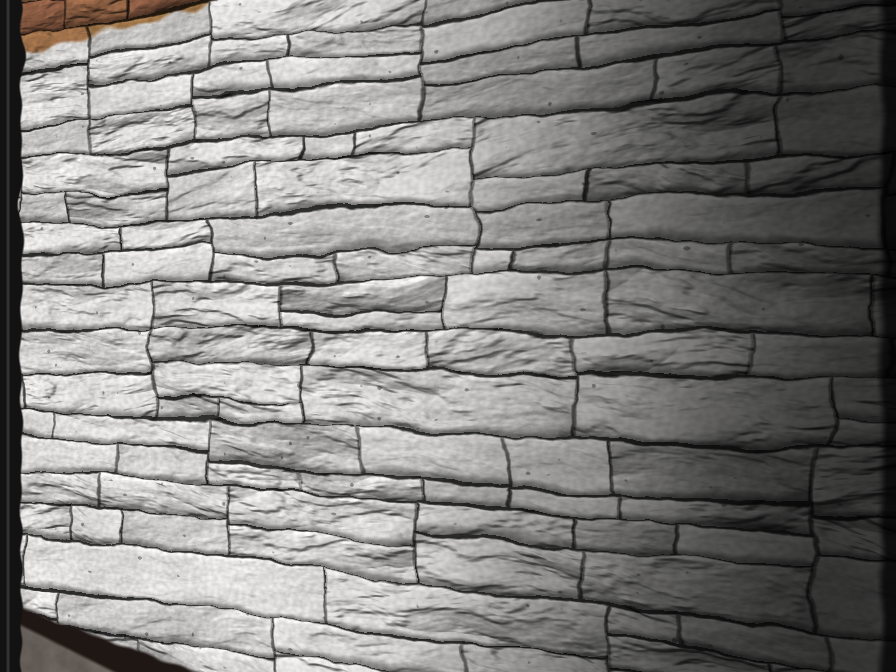
Write a Shadertoy shader that draws this texture.

```glsl
float hash(vec2 p) {
    p = fract(p * vec2(0.1731, 0.2347) + 0.137);
    p += dot(p, p.yx + 23.19);
    return fract((p.x + p.y) * p.x * 3.71);
}

float gradientNoise(vec2 p) {
    vec2 i = floor(p), f = fract(p);
    vec2 u = f * f * f * (f * (f * 6.0 - 15.0) + 10.0);
    float corner[4];
    for (int k = 0; k < 4; k++) {
        vec2 o = vec2(k & 1, k >> 1);
        float angle = 6.2832 * hash(i + o);
        corner[k] = dot(vec2(cos(angle), sin(angle)), f - o);
    }
    return mix(mix(corner[0], corner[1], u.x), mix(corner[2], corner[3], u.x), u.y);
}

float fbm(vec2 p) {
    float sum = 0.0, amp = 0.6;
    for (int k = 0; k < 5; k++) {
        sum += amp * gradientNoise(p);
        p = mat2(1.9, 0.4, -0.4, 1.9) * p + 7.3;
        amp *= 0.5;
    }
    return sum;
}

// Splits staggered courses into slabs: distances to side, bottom and top, then the slab id
vec4 slab(vec2 p) {
    p.y += 0.022 * gradientNoise(p * vec2(4.0, 7.0)) + 0.016 * fbm(p * vec2(13.0, 15.0));
    p.x += 0.02 * fbm(p * 11.0 + 4.0);
    float course = floor(p.y / 0.23);
    p.x += hash(vec2(course, 3.0)) * 1.1;
    vec2 lo = vec2(floor(p.x / 1.1) * 1.1, course * 0.23);
    vec2 hi = lo + vec2(1.1, 0.23);
    float id = hash(vec2(floor(p.x / 1.1) + 9.0, course + 31.0));
    for (int k = 0; k < 6; k++) {
        vec2 size = hi - lo;
        float r = hash(vec2(id * 91.0, float(k) + 5.0));
        vec2 cut = mix(lo, hi, 0.3 + 0.4 * r);
        float side = 0.0;
        if (size.x > size.y * (3.4 + 3.5 * r)) {
            side = step(cut.x, p.x);
            if (side > 0.5) lo.x = cut.x; else hi.x = cut.x;
        } else if (size.y > 0.07 + 0.055 * r) {
            side = step(cut.y, p.y);
            if (side > 0.5) lo.y = cut.y; else hi.y = cut.y;
        }
        id = hash(vec2(id * 57.0 + side * 13.0, float(k) + 17.0));
    }
    return vec4(min(p.x - lo.x, hi.x - p.x), p.y - lo.y, hi.y - p.y, id);
}

// Split-face relief of one slab: folds, broken ledges and a fine skin
float relief(vec2 p, float id) {
    float roughness = mix(0.2, 1.0, smoothstep(0.15, 0.6, hash(vec2(id * 77.0, 2.0))));
    vec2 q = p + id * 19.0;
    q.y += (id - 0.4) * 0.4 * p.x;
    q += 0.02 * gradientNoise(q * 9.0);
    float rock = fbm(q * vec2(5.0, 13.0));
    float t = rock * 4.0;
    float ledge = (floor(t) + smoothstep(0.0, 0.45, fract(t))) / 4.0;
    float fold = abs(gradientNoise(q * vec2(4.0, 10.0) + 3.0));
    return roughness * (0.018 * ledge + 0.016 * rock + 0.028 * fold) + 0.0026 * fbm(p * vec2(26.0, 36.0));
}

void mainImage(out vec4 fragColor, in vec2 fragCoord) {
    vec2 uv = fragCoord / iResolution.y;
    float x = fragCoord.x / iResolution.x;

    // Wall seen at an angle: courses spread towards the right
    vec2 p = vec2(uv.x, uv.y - 0.52) / (0.8 + 0.3 * uv.x) + vec2(3.0, 2.0);
    vec4 s = slab(p);
    float e = 0.002, h = relief(p, s.w);
    vec2 slope = vec2(relief(p + vec2(e, 0.0), s.w) - h, relief(p + vec2(0.0, e), s.w) - h) / e;
    slope += 0.35 * vec2(hash(vec2(s.w * 41.0, 8.0)) - 0.5, hash(vec2(s.w * 63.0, 4.0)) - 0.5);
    vec3 normal = normalize(vec3(-slope, 1.0));
    float diffuse = max(dot(normal, normalize(vec3(-0.4, 0.5, 0.85))) / 0.8, 0.0);

    // Daylight from the left falls off to shade
    float fall = x + 0.22 * abs(uv.y - 0.5) - 0.04 + 0.04 * gradientNoise(uv * 3.0);
    float daylight = mix(0.82, 0.2, smoothstep(0.36, 0.98, fall));
    float tone = daylight * mix(0.34, 1.0, min(diffuse, 1.15));

    // Rounded undersides, lit upper rims and uneven open joints
    float wear = gradientNoise(p * vec2(6.0, 9.0) + s.w * 5.0);
    float underside = 0.012 + 0.014 * wear;
    tone *= 1.0 - 0.42 * (1.0 - smoothstep(0.0, underside, s.y));
    tone *= 1.0 + 0.09 * (1.0 - smoothstep(0.004, 0.014, s.z));
    float gap = max(0.0028 + 0.007 * gradientNoise(p * vec2(5.0, 7.0) + 8.0), 0.0008);
    float open = 0.8 * (1.0 - smoothstep(gap - 0.001, gap + 0.0025, s.z));
    float seam = (0.55 + 0.5 * wear) * (1.0 - smoothstep(0.0008, 0.0038, s.x));
    tone *= 1.0 - max(open, seam);

    // Pits and fine grain
    tone *= 1.0 - 0.35 * smoothstep(0.48, 0.6, gradientNoise(p * 85.0));
    tone *= 1.0 + 0.11 * gradientNoise(p * 130.0) + 0.12 * fbm(p * 9.0);
    vec3 color = tone * vec3(1.0, 0.995, 0.985);

    // Ochre stones in the upper corner
    float ochre = smoothstep(-0.004, 0.004, uv.y - 0.925 - 0.25 * (uv.x - 0.04) + 0.02 * gradientNoise(uv * 20.0));
    color = mix(color, tone * mix(vec3(0.6, 0.38, 0.3), vec3(0.8, 0.6, 0.36), s.w), ochre);

    // Dark skirting and floor
    float base = uv.y + 0.36 * uv.x - 0.105 + 0.008 * gradientNoise(uv * 25.0);
    color = mix(vec3(0.12, 0.09, 0.08), color, smoothstep(-0.004, 0.004, base));
    vec3 ground = vec3(0.4, 0.37, 0.35) * (1.0 + 0.3 * fbm(uv * 30.0));
    color = mix(ground, color, smoothstep(-0.004, 0.004, uv.y + 0.5 * uv.x - 0.085));

    // Dark posts beside the wall
    float ragged = 0.032 + 0.014 * gradientNoise(vec2(2.0, uv.y * 18.0));
    vec3 post = vec3(0.07) + 0.14 * (1.0 - smoothstep(0.0, 0.004, abs(uv.x - 0.012)));
    color = mix(post, color, smoothstep(ragged - 0.002, ragged + 0.002, uv.x));
    color *= mix(1.0, 0.25, smoothstep(0.978, 0.99, x + 0.006 * gradientNoise(uv * 15.0)));
    fragColor = vec4(clamp(color, 0.0, 1.0), 1.0);
}
```
